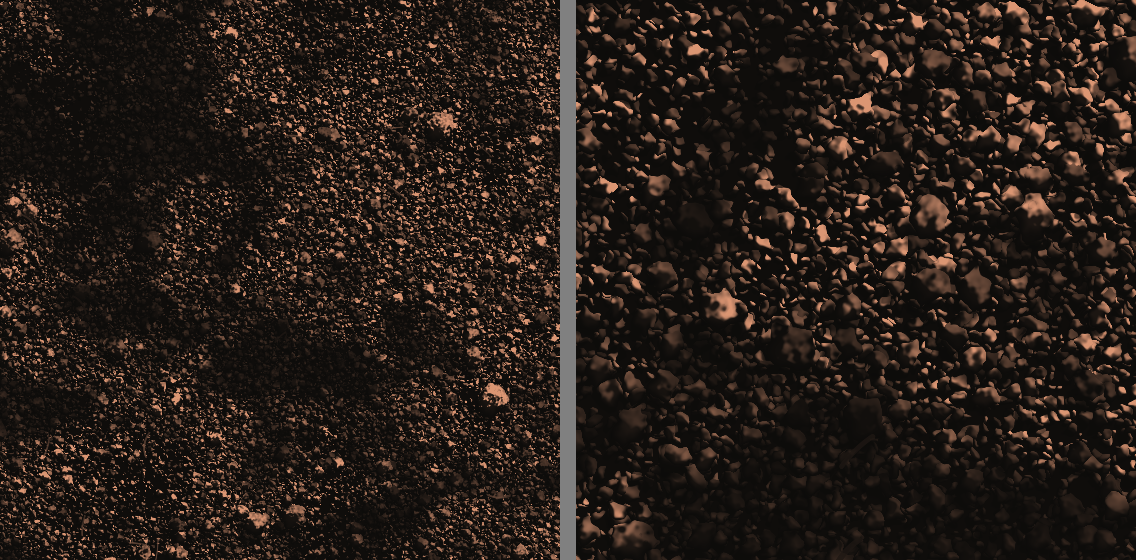
Left: the whole. Right: its middle third, enlarged.
Give the GLSL for this texture, as a WebGL 2 fragment shader.

```glsl
#version 300 es
precision highp float;

uniform vec2 u_resolution;
out vec4 fragColor;

const float TAU = 6.2831853;
const vec2 SUN = vec2(0.55, 0.83);
const int LAYERS = 5;
const float COUNTS[LAYERS] = float[](155.0, 104.0, 68.0, 40.0, 20.0);
const float DENSITIES[LAYERS] = float[](1.0, 0.75, 0.45, 0.17, 0.06);

vec3 hash3(vec2 p) {
    vec3 q = fract(p.xyx * vec3(0.1031, 0.1030, 0.0973));
    q += dot(q, q.yxz + 33.33);
    return fract((q.xxy + q.yzz) * q.zyx);
}

float noise(vec2 p) {
    vec2 i = floor(p), f = fract(p);
    f = f * f * (3.0 - 2.0 * f);
    float low = mix(hash3(i).x, hash3(i + vec2(1, 0)).x, f.x);
    float high = mix(hash3(i + vec2(0, 1)).x, hash3(i + vec2(1, 1)).x, f.x);
    return mix(low, high, f.y);
}

vec2 noisePair(vec2 p) {
    return vec2(noise(p), noise(p + 41.7)) - 0.5;
}

float fbm(vec2 p) {
    float sum = 0.0, amp = 0.53;
    for (int i = 0; i < 4; i++) {
        sum += amp * noise(p);
        p = mat2(1.6, 1.2, -1.2, 1.6) * p + 7.3;
        amp *= 0.5;
    }
    return sum;
}

vec2 rotate(vec2 p, float angle) {
    float c = cos(angle), s = sin(angle);
    return vec2(c * p.x - s * p.y, s * p.x + c * p.y);
}

// Radius of a rounded polygon through p
float stoneRadius(vec2 p, float sides, float roundness) {
    float wedge = TAU / sides;
    float angle = atan(p.y, p.x + 1e-5);
    float flatSide = cos(floor(0.5 + angle / wedge) * wedge - angle) * length(p);
    return mix(flatSide * 1.08, length(p), roundness);
}

// Topmost grain: xy = offset from its centre, z = height inside the rim, w = tone
vec4 grains(vec2 p, float count, float density, float seed) {
    vec2 q = p * count, home = floor(q);
    vec4 top = vec4(0.0, 0.0, -1.0, 0.0);
    for (int k = 0; k < 9; k++) {
        vec2 cell = home + vec2(k % 3 - 1, k / 3 - 1);
        vec3 place = hash3(cell + seed);
        vec3 form = hash3(cell + seed + 57.0);
        float crowd = mix(0.3, 1.75, noise(cell / count * 7.0 + 3.0));
        if (place.z > density * crowd) continue;
        float radius = mix(0.3, 0.6, form.x * form.x);
        vec2 offset = (q - cell - mix(vec2(0.1), vec2(0.9), place.xy)) / radius;
        vec2 turned = rotate(offset, form.y * TAU) * vec2(1.0, mix(1.0, 1.45, form.z));
        float height = 1.0 - stoneRadius(turned, 4.0 + floor(form.z * 3.0), 0.4);
        if (height > top.z) top = vec4(offset, height, fract(form.y * 7.0 + form.z * 5.0));
    }
    return top;
}

// Sunlit strength of a dome-shaped grain
float sunlight(vec2 offset, vec2 bump) {
    vec2 slope = offset + bump;
    float rise = sqrt(max(0.0, 1.0 - dot(slope, slope)));
    return smoothstep(0.1, 0.66, 0.82 * dot(slope, SUN) + 0.3 * rise);
}

// Coverage of thin, slightly bent root fibres
float fibres(vec2 p, float count, float pixel) {
    vec2 q = p * count, home = floor(q);
    float cover = 0.0;
    for (int k = 0; k < 9; k++) {
        vec2 cell = home + vec2(k % 3 - 1, k / 3 - 1);
        vec3 place = hash3(cell + 211.0);
        vec3 form = hash3(cell + 307.0);
        if (place.z > 0.3) continue;
        vec2 d = rotate(q - cell - place.xy, form.x * TAU);
        d.y += (form.y - 0.5) * 2.5 * d.x * d.x;
        d.x -= clamp(d.x, -0.2 * form.z - 0.08, 0.2 * form.z + 0.08);
        float width = mix(0.006, 0.02, form.y);
        float soft = pixel * count;
        cover = max(cover, 1.0 - smoothstep(width - 0.5 * soft, width + 0.5 * soft, length(d)));
    }
    return cover;
}

void main() {
    float pixel = 1.0 / min(u_resolution.x, u_resolution.y);
    vec2 p = gl_FragCoord.xy * pixel;

    // Ridges and clumps catch the sun, hollows stay in shade
    float relief = fbm(p * vec2(3.6, 6.5) + vec2(0.0, p.x * 1.2) + 11.0);
    float corner = smoothstep(0.65, 0.0, length((p - vec2(0.0, 1.0)) * vec2(0.9, 1.3)));
    float clumps = 0.26 * (noise(p * 15.0) - 0.5) + 0.26 * (noise(p * 36.0 + 9.0) - 0.5);
    float exposure = mix(0.1, 1.0, smoothstep(0.27, 0.66, relief + clumps - 0.07 * corner));

    // Crumbly surface bends outlines and normals
    vec2 coarse = noisePair(p * 140.0);
    vec2 fine = rotate(noisePair(rotate(p, 0.6) * 330.0), 0.6);
    vec2 rough = coarse + fine;
    vec2 warped = p + 0.0045 * coarse + 0.0016 * fine;

    // Fine crumbs first, stones last, each shading what lies below
    float value = 0.06;
    for (int i = 0; i < LAYERS; i++) {
        float count = COUNTS[i], seed = 31.0 * float(i);
        float soft = 2.2 * pixel * count;
        float shade = grains(warped + SUN * 0.4 / count, count, DENSITIES[i], seed).z;
        value = mix(value, 0.048, 0.65 * smoothstep(-0.1, 0.35, shade));

        vec4 grain = grains(warped, count, DENSITIES[i], seed);
        float lit = sunlight(grain.xy, rough * mix(0.35, 0.8, float(i) / 4.0));
        float tone = mix(0.2, 1.0, grain.w);
        float ambient = 0.052 + 0.06 * tone * smoothstep(0.0, 0.7, grain.z);
        float texture = clamp(0.9 + 0.5 * fine.x + 0.3 * coarse.y, 0.4, 1.3);
        float grainValue = ambient + 1.08 * exposure * tone * lit * texture;
        value = mix(value, grainValue, smoothstep(-0.5 * soft, 0.5 * soft, grain.z));
    }

    float fibre = fibres(p, 11.0, pixel);
    value = mix(value, 0.08 + 0.36 * exposure, 0.75 * fibre);

    // Warm brown ramp
    value = min(value, 0.86);
    vec3 soil = vec3(value, 0.012 + 0.67 * value, 0.014 + 0.51 * value);
    fragColor = vec4(clamp(soil, 0.0, 1.0), 1.0);
}
```
